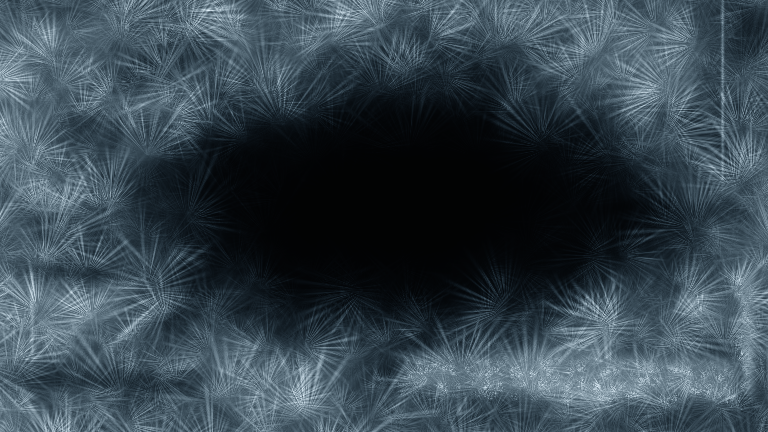
A WebGL 1 fragment shader for this texture:

```glsl
precision highp float;
// Feathery frost crystals around a dark, clear opening in a cold window.
uniform vec2 u_resolution;

float hash(vec2 p) {
  return fract(sin(dot(p, vec2(127.1, 311.7))) * 4375.85);
}

// Soft needles radiating from one seed, each with its own length
float needles(float angle, float r, float count, float seed) {
  float turn = (angle / 6.28318 + 0.5) * count;
  float id = mod(floor(turn), count);
  float rnd = hash(vec2(id, seed * 91.0));
  float across = abs(fract(turn) - 0.3 - 0.4 * rnd);
  float reach = 0.3 + 0.85 * hash(vec2(id + 7.0, seed * 53.0));
  float blade = 1.0 - smoothstep(0.02, 0.4, across);
  blade = mix(0.4, blade, smoothstep(0.04, 0.25, r));
  return blade * (0.3 + 0.7 * rnd) * (1.0 - smoothstep(reach * 0.45, reach, r));
}

// Cellular field of overlapping crystal fans
float fans(vec2 p, float density) {
  p *= density;
  vec2 cell = floor(p);
  float brightest = 0.0;
  for (int j = -1; j <= 1; j++) {
    for (int i = -1; i <= 1; i++) {
      vec2 id = cell + vec2(float(i), float(j));
      float seed = hash(id + density);
      vec2 site = id + 0.1 + 0.8 * vec2(seed, hash(id + 19.3));
      vec2 d = p - site;
      float r = length(d);
      float angle = atan(d.y, d.x + 0.0001);
      float facing = 1.57 + (hash(id + 41.7) - 0.5) * 3.4;
      float spread = 0.25 + 0.75 * smoothstep(-0.1, 0.9, cos(angle - facing));
      float fan = max(needles(angle, r, 58.0, seed),
                      0.9 * needles(angle + 0.4, r * 0.85, 37.0, seed + 0.37));
      brightest = max(brightest, fan * spread * (0.6 + 0.5 * hash(id + 63.1)));
    }
  }
  return brightest;
}

// Layered sines for cloudy ice, about -1 to 1
float haze(vec2 p) {
  float sum = 0.0;
  float amp = 0.5;
  for (int i = 0; i < 4; i++) {
    p += 0.6 * sin(p.yx * 1.3 + float(i) * 2.1);
    sum += amp * sin(p.x + 1.7) * sin(p.y + 0.4);
    p = mat2(1.5, 1.1, -1.1, 1.5) * p;
    amp *= 0.6;
  }
  return sum;
}

float glow(vec2 uv, vec2 center, vec2 size) {
  vec2 d = (uv - center) / size;
  return exp(-dot(d, d));
}

// Soft-edged box, one inside
float box(vec2 uv, vec2 center, vec2 halfSize, vec2 soft) {
  vec2 s = smoothstep(-soft, soft, halfSize - abs(uv - center));
  return s.x * s.y;
}

void main() {
  vec2 uv = gl_FragCoord.xy / u_resolution;
  vec2 p = vec2(uv.x * u_resolution.x / u_resolution.y, uv.y);
  float cloud = haze(p * 9.0);

  // Four sizes of crystal, the larger ones tilted against each other
  float large = fans(p, 5.4);
  float medium = fans(mat2(0.96, 0.28, -0.28, 0.96) * p + 3.7, 7.7);
  float small = fans(mat2(0.94, -0.34, 0.34, 0.94) * p + 5.2, 12.5);
  float fine = fans(p + 1.3, 36.0);
  float frost = 0.25 + 0.36 * large + 0.34 * medium + 0.28 * small
    + 0.06 * fine + 0.15 * cloud;

  // Milky patches and dim stretches
  float milky = glow(uv, vec2(0.15, 0.76), vec2(0.035, 0.04))
    + glow(uv, vec2(0.2, 0.75), vec2(0.025, 0.04))
    + glow(uv, vec2(0.18, 0.65), vec2(0.035, 0.035))
    + glow(uv, vec2(0.055, 0.92), vec2(0.04, 0.04))
    + 0.9 * glow(uv, vec2(0.0, 0.68), vec2(0.06, 0.12))
    + 0.8 * glow(uv, vec2(0.1, 0.27), vec2(0.1, 0.1))
    + 0.5 * glow(uv, vec2(0.02, 0.4), vec2(0.05, 0.1))
    + 0.5 * glow(uv, vec2(0.83, 0.75), vec2(0.06, 0.12))
    + 0.4 * glow(uv, vec2(0.36, 0.9), vec2(0.05, 0.1));
  frost += 0.22 * milky * (0.6 + 0.6 * medium);
  float dim = glow(uv, vec2(0.98, 0.94), vec2(0.05, 0.1))
    + 0.8 * glow(uv, vec2(0.9, 0.51), vec2(0.09, 0.035))
    + 0.8 * glow(uv, vec2(0.12, 0.37), vec2(0.08, 0.025))
    + 0.7 * glow(uv, vec2(0.1, 0.12), vec2(0.2, 0.03))
    + 0.6 * glow(uv, vec2(0.46, 0.87), vec2(0.12, 0.06))
    + 0.6 * glow(uv, vec2(0.75, 0.02), vec2(0.4, 0.045));
  frost *= 1.0 - 0.5 * min(dim, 1.0);

  // Dark opening with a feathered rim
  float rim = length((uv - vec2(0.525, 0.525)) / vec2(0.315, 0.265));
  rim += 0.08 * cloud + 0.16 * (large - 0.3) + 0.1 * (medium - 0.3);
  float cover = smoothstep(0.66, 1.54, rim) + 0.06 * smoothstep(0.35, 0.8, rim);

  // Granular ledge and upright at the lower right
  float rough = 0.02 * (fine - 0.4) + 0.012 * (small - 0.3);
  float slope = 0.05 * (uv.x - 0.74);
  float ledge = box(uv + vec2(0.0, rough + slope), vec2(0.745, 0.125),
                    vec2(0.22, 0.045), vec2(0.025, 0.025));
  float upright = box(uv + vec2(rough * 0.4, 0.0), vec2(0.97, 0.23),
                      vec2(0.009, 0.14), vec2(0.008, 0.02));
  float grain = 0.48 + 0.55 * fine + 0.25 * small;
  frost = mix(frost, grain, 0.75 * max(ledge, upright));

  // Narrow vertical ice seams
  float seams = box(uv, vec2(0.941, 0.79), vec2(0.0015, 0.21), vec2(0.002, 0.04))
    + 0.7 * box(uv, vec2(0.042, 0.27), vec2(0.002, 0.1), vec2(0.003, 0.03));
  frost += seams * (0.22 + 0.2 * fine);

  // Cold tint deepens in shadow, highlights stay pale blue
  float light = clamp(frost * cover, 0.0, 1.15);
  light *= 1.0 - 0.1 * light * light;
  vec3 color = pow(vec3(light), vec3(1.3, 1.1, 1.0)) * vec3(0.92, 0.97, 1.0);
  gl_FragColor = vec4(color + vec3(0.008, 0.01, 0.013), 1.0);
}
```
